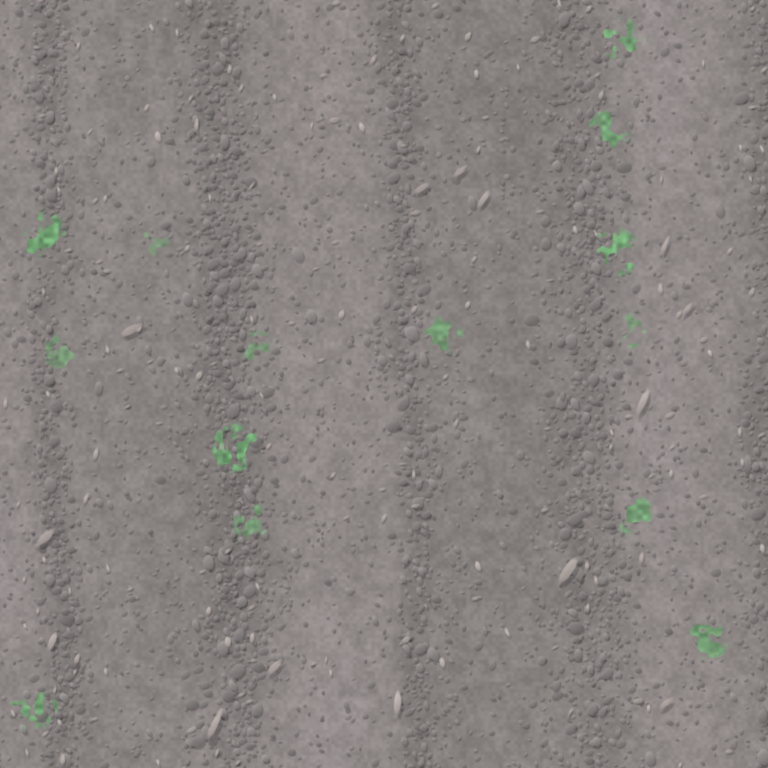
This texture is drawn by a Shadertoy shader. Its source:

```glsl
#define ROW_SPACING 0.232
#define ROW_START 0.085
#define ROW_TILT 0.035
#define LIGHT_DIR vec2(-0.5, 0.85)
#define DARK_SOIL vec3(0.515, 0.495, 0.485)
#define PALE_SOIL vec3(0.595, 0.565, 0.565)
#define CLOD_COLOR vec3(0.56, 0.54, 0.535)
#define STRAW_COLOR vec3(0.74, 0.70, 0.68)
#define LEAF_COLOR vec3(0.43, 0.66, 0.44)
#define EDGE_BLUR 0.0016

vec3 hash3(vec2 p) {
    vec3 q = fract(p.xyx * vec3(0.1031, 0.1030, 0.0973));
    q += dot(q, q.yxz + 33.33);
    return fract((q.xxy + q.yzz) * q.zyx);
}

float noise(vec2 p) {
    vec2 i = floor(p), f = fract(p);
    f = f * f * (3.0 - 2.0 * f);
    float low = mix(hash3(i).x, hash3(i + vec2(1, 0)).x, f.x);
    float high = mix(hash3(i + vec2(0, 1)).x, hash3(i + vec2(1, 1)).x, f.x);
    return mix(low, high, f.y);
}

float fbm(vec2 p) {
    float sum = 0.0, amp = 0.5;
    for (int i = 0; i < 4; i++) {
        sum += amp * noise(p);
        p = mat2(1.6, 1.2, -1.2, 1.6) * p + 17.3;
        amp *= 0.5;
    }
    return sum;
}

// Position across the field, whole numbers lie on the clod rows
float rowCoord(vec2 p) {
    float wobble = 0.14 * (noise(p * vec2(2.0, 7.0) + 5.0) - 0.5);
    return (p.x - ROW_START + ROW_TILT * p.y) / ROW_SPACING + wobble;
}

// Clod density: odd rows are broader, rows fade to the right
float rowDensity(vec2 p) {
    float t = rowCoord(p), row = floor(t + 0.5);
    float width = 0.10 + 0.07 * mod(row, 2.0);
    float strength = 1.0 - 0.17 * abs(row - 1.0);
    float offset = (t - row) / width;
    return strength * exp(-offset * offset) * (0.55 + 0.8 * noise(p * vec2(12, 9)));
}

// Lit, shadowed ellipses scattered on a jittered grid
void scatter(inout vec3 color, vec2 p, float cells, float base, float rowGain,
             float aspect, float spin, vec3 tint) {
    vec2 g = p * cells;
    float blur = EDGE_BLUR * cells;
    float ragged = 0.16 * (noise(g * 3.0) - 0.5) / aspect;
    for (int y = -1; y <= 1; y++)
    for (int x = -1; x <= 1; x++) {
        vec2 id = floor(g) + vec2(x, y);
        vec3 r = hash3(id + cells * 3.7), s = hash3(id + cells * 7.1 + 41.0);
        vec2 center = id + 0.15 + 0.7 * r.xy;
        if (r.z > base + rowGain * rowDensity(center / cells)) continue;
        float angle = 1.0 + spin * (s.x - 0.5);
        float c = cos(angle), n = sin(angle);
        mat2 turn = mat2(c, -n, n, c);
        float size = mix(0.26, 0.52, s.y * s.y);
        vec2 local = g - center;
        vec2 shape = vec2(1.0, aspect * mix(0.8, 1.2, s.z));
        float bodyDist = (length(turn * local * shape) - size) / shape.y + ragged;
        vec2 shadePos = local + LIGHT_DIR * 0.18;
        float shadeDist = (length(turn * shadePos * shape) - size) / shape.y;
        color *= 1.0 - 0.20 * (1.0 - smoothstep(-blur, blur, shadeDist));
        float lit = clamp(dot(local, LIGHT_DIR) / size, -1.0, 1.0);
        vec3 face = tint * (0.95 + 0.17 * lit + 0.16 * (s.x - 0.5));
        color = mix(color, face, 0.85 * (1.0 - smoothstep(-blur, blur, bodyDist)));
    }
}

// Loose tufts of seedlings, most of them beside the fourth row
void plants(inout vec3 color, vec2 p) {
    vec2 g = p * 8.0, id = floor(g);
    vec3 r = hash3(id + 63.0);
    vec2 center = id + 0.3 + 0.4 * r.xy;
    float side = (rowCoord(center / 8.0) - 3.25) / 0.42;
    float chance = 0.09 + 0.5 * exp(-side * side);
    float vigor = hash3(id + 19.0).x;
    float falloff = 1.0 - length(g - center) / mix(0.17, 0.30, vigor);
    float leaves = noise(p * 95.0) + 0.4 * noise(p * 190.0) + 0.55 * falloff;
    float cover = smoothstep(0.85, 1.15, leaves) * smoothstep(0.0, 0.3, falloff);
    vec3 leaf = LEAF_COLOR * (0.78 + 0.45 * noise(p * 150.0 + 8.0));
    color = mix(color, leaf, cover * step(r.z, chance) * mix(0.45, 0.9, vigor));
}

void mainImage(out vec4 fragColor, in vec2 fragCoord) {
    vec2 p = fragCoord / iResolution.y;

    // Alternating pale and dark strips with streaks and fine grain
    float strip = 0.5 + 0.5 * cos(3.14159 * (rowCoord(p) + 0.5));
    float pale = 0.22 + 0.45 * strip + 0.9 * (fbm(p * vec2(7, 4)) - 0.47);
    vec3 color = mix(DARK_SOIL, PALE_SOIL, clamp(pale, 0.0, 1.0));
    color *= 1.0 + 0.20 * (fbm(p * 60.0) - 0.47) + 0.10 * (noise(p * 210.0) - 0.5);
    color *= 1.0 - 0.10 * min(rowDensity(p), 1.0);

    // Crumbs, clods, straw and seedlings
    scatter(color, p, 125.0, 0.12, 0.55, 1.5, 6.0, CLOD_COLOR);
    scatter(color, p, 80.0, 0.05, 0.75, 1.5, 3.0, CLOD_COLOR);
    scatter(color, p, 50.0, 0.01, 0.55, 1.5, 2.5, CLOD_COLOR);
    scatter(color, p, 26.0, 0.02, 0.08, 3.6, 1.4, STRAW_COLOR);
    scatter(color, p, 75.0, 0.02, 0.05, 2.2, 2.0, STRAW_COLOR);
    plants(color, p);
    fragColor = vec4(color, 1.0);
}
```
